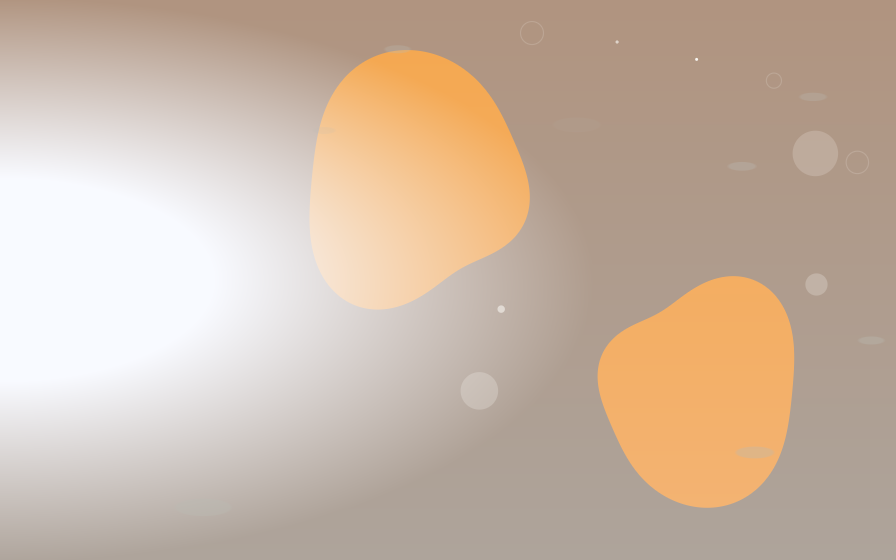
A WebGL 2 fragment shader for this background:

```glsl
#version 300 es
precision highp float;

uniform vec2 u_resolution;
out vec4 outColor;

const vec3 BACK_TOP = vec3(0.69, 0.58, 0.50);
const vec3 BACK_BOTTOM = vec3(0.682, 0.643, 0.608);
const vec3 BLOB_TOP = vec3(0.957, 0.655, 0.305);
const vec3 BLOB_BOTTOM = vec3(0.953, 0.706, 0.463);
const vec3 GLOW_COLOR = vec3(0.973, 0.98, 1.0);
const vec3 DISK_COLOR = vec3(0.97, 0.96, 0.94);
const vec3 FLECK_COLOR = vec3(0.73, 0.73, 0.70);

const vec2 GLOW_CENTER = vec2(0.0, 0.5);
const vec2 GLOW_RADII = vec2(1.06, 0.504);
const float GLOW_CORE = 0.36;

// Blob as center x, center y, mean radius, turn (1 or -1)
const vec4 BLOBS[2] = vec4[2](
    vec4(0.749, 0.679, 0.2082, 1.0),
    vec4(1.243, 0.300, 0.1858, -1.0));
// Cosine and sine weights of the blob outline, by harmonic
const vec2 OUTLINE[5] = vec2[5](
    vec2(-0.0709, 0.0075), vec2(-0.0648, 0.0393), vec2(0.0832, -0.0450),
    vec2(-0.0085, -0.0341), vec2(-0.0097, -0.0035));

// Disks and flecks as center x, center y, radius, opacity
const vec4 DISKS[6] = vec4[6](
    vec4(1.456, 0.726, 0.0406, 0.20), vec4(1.458, 0.492, 0.0198, 0.25),
    vec4(0.856, 0.302, 0.0335, 0.25), vec4(0.895, 0.448, 0.0066, 0.60),
    vec4(1.244, 0.894, 0.0026, 1.00), vec4(1.102, 0.925, 0.0028, 0.65));
const vec4 FLECKS[8] = vec4[8](
    vec4(1.452, 0.827, 0.024, 0.30), vec4(1.325, 0.703, 0.025, 0.35),
    vec4(1.556, 0.392, 0.023, 0.35), vec4(1.348, 0.192, 0.034, 0.35),
    vec4(0.363, 0.094, 0.050, 0.40), vec4(0.710, 0.912, 0.023, 0.30),
    vec4(0.579, 0.767, 0.020, 0.15), vec4(1.030, 0.777, 0.042, 0.08));
const float FLECK_FLATNESS = 0.31;

// Rings as center x, center y, radius
const vec3 RINGS[3] = vec3[3](
    vec3(0.950, 0.941, 0.0205), vec3(1.382, 0.856, 0.0135), vec3(1.531, 0.710, 0.0200));
const float RING_HALF_WIDTH = 0.001;
const float RING_OPACITY = 0.17;

float coverage(float dist, float pixel) {
    return clamp(0.5 - dist / pixel, 0.0, 1.0);
}

float blobDistance(vec2 p) {
    float angle = atan(p.y, p.x);
    float radius = 1.0;
    for (int i = 0; i < 5; i++) {
        float phase = float(i + 1) * angle;
        radius += dot(OUTLINE[i], vec2(cos(phase), sin(phase)));
    }
    return length(p) - radius;
}

void main() {
    float pixel = 1.0 / u_resolution.y;
    vec2 p = gl_FragCoord.xy * pixel;
    vec3 color = mix(BACK_BOTTOM, BACK_TOP, p.y);

    // Blobs
    vec3 blobColor = mix(BLOB_BOTTOM, BLOB_TOP, p.y);
    for (int i = 0; i < 2; i++) {
        vec4 blob = BLOBS[i];
        float dist = blobDistance((p - blob.xy) * blob.w / blob.z) * blob.z;
        color = mix(color, blobColor, coverage(dist, pixel));
    }

    // Glow over the blobs
    float glowRadius = length((p - GLOW_CENTER) / GLOW_RADII);
    float glow = clamp((1.0 - glowRadius) / (1.0 - GLOW_CORE), 0.0, 1.0);
    color = mix(color, GLOW_COLOR, glow);

    // Flat flecks
    for (int i = 0; i < 8; i++) {
        vec4 fleck = FLECKS[i];
        vec2 q = (p - fleck.xy) / vec2(1.0, FLECK_FLATNESS);
        float dist = (length(q) - fleck.z) * FLECK_FLATNESS;
        color = mix(color, FLECK_COLOR, fleck.w * coverage(dist, pixel));
    }

    // Disks
    for (int i = 0; i < 6; i++) {
        vec4 disk = DISKS[i];
        float dist = length(p - disk.xy) - disk.z;
        color = mix(color, DISK_COLOR, disk.w * coverage(dist, pixel));
    }

    // Thin rings
    for (int i = 0; i < 3; i++) {
        vec3 ring = RINGS[i];
        float dist = abs(length(p - ring.xy) - ring.z) - RING_HALF_WIDTH;
        color = mix(color, DISK_COLOR, RING_OPACITY * coverage(dist, pixel));
    }

    outColor = vec4(color, 1.0);
}
```
